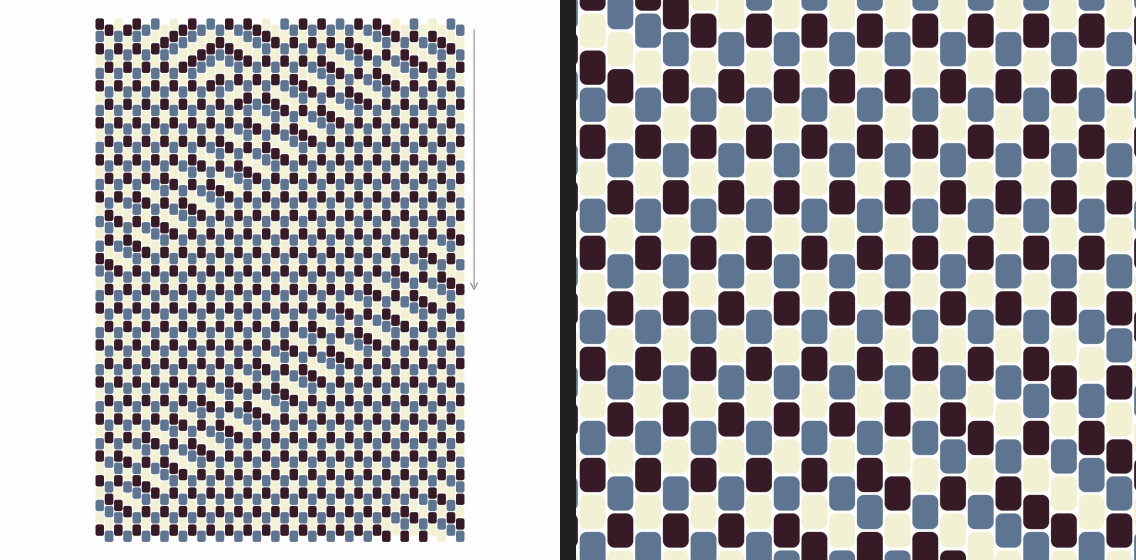
Left: the whole. Right: its middle third, enlarged.
Reproduce this pattern procedurally as a WebGL 2 fragment shader.

```glsl
#version 300 es
precision highp float;
// Beadwork of 40 staggered columns, coloured by a three-state cellular automaton running downwards.

uniform vec2 u_resolution;
out vec4 fragColor;

float roundedBox(vec2 p, vec2 halfSize, float radius) {
    vec2 q = abs(p) - halfSize + radius;
    return length(max(q, 0.0)) + min(max(q.x, q.y), 0.0) - radius;
}

float segment(vec2 p, vec2 a, vec2 b) {
    vec2 ab = b - a;
    return length(p - a - ab * clamp(dot(p - a, ab) / dot(ab, ab), 0.0, 1.0));
}

// Equal parents advance the cycle; otherwise the state further along it wins.
int child(int left, int right) {
    int successor = (left + 1) % 3;
    return (right == left || right == successor) ? successor : left;
}

// Evolves the ring of 20 beads; each step shifts it half a bead to the right.
int beadState(int column, int row) {
    int ring[20] = int[20](1, 0, 1, 2, 0, 1, 2, 1, 1, 0,
                           2, 1, 1, 2, 1, 1, 0, 2, 0, 2);
    for (int step_ = 0; step_ < 84; step_++) {
        if (step_ >= row) break;
        int first = ring[0];
        for (int i = 0; i < 19; i++) ring[i] = child(ring[i], ring[i + 1]);
        ring[19] = child(ring[19], first);
    }
    return ring[((column - row + 120) / 2) % 20];
}

void main() {
    float side = min(u_resolution.x, u_resolution.y);
    vec2 p = (gl_FragCoord.xy - 0.5 * (u_resolution - side)) / side;
    float soft = 0.75 / side;
    vec3 color = vec3(0.995);

    // Bead grid: odd columns hang half a bead lower
    vec2 pitch = vec2(0.0165, 0.02204);
    vec2 grid = vec2(p.x - 0.17, 0.968 - p.y) / pitch;
    int column = int(floor(grid.x));
    int odd = column & 1;
    grid.y -= 0.5 * float(odd);
    int bead = int(floor(grid.y));

    if (column >= 0 && column < 40 && bead >= 0 && bead < 42) {
        int state = beadState(column, 2 * bead + odd);
        vec3 cream = vec3(0.95, 0.945, 0.83);
        vec3 plum = vec3(0.21, 0.10, 0.15);
        vec3 blue = vec3(0.37, 0.46, 0.57);
        vec3 beadColor = state == 0 ? cream : state == 1 ? plum : blue;
        float d = roundedBox((fract(grid) - 0.5) * pitch, vec2(0.0077, 0.0102), 0.0042);
        color = mix(color, beadColor, 1.0 - smoothstep(-soft, soft, d));
    }

    // Arrow beside the beads, showing the direction of growth
    vec2 tip = vec2(0.8466, 0.483);
    float arrow = segment(p, tip, vec2(tip.x, 0.9466));
    vec2 mirrored = vec2(abs(p.x - tip.x), p.y - tip.y);
    arrow = min(arrow, segment(mirrored, vec2(0.0), vec2(0.006, 0.0115)));
    color = mix(color, vec3(0.45), 1.0 - smoothstep(-soft, soft, arrow - 0.0008));

    fragColor = vec4(color, 1.0);
}
```
